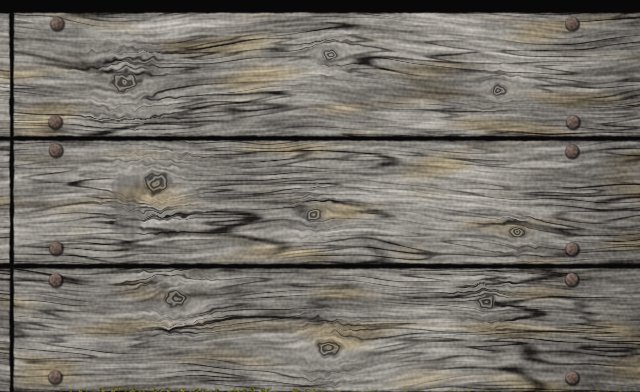
Reproduce this texture procedurally as a WebGL 2 fragment shader.

```glsl
#version 300 es
precision highp float;

uniform vec2 u_resolution;
out vec4 fragColor;

#define PITCH 0.326
#define FIRST_GAP -0.005
#define GAP_HALF 0.0055
#define JOINT_X 0.030
#define NAIL_RADIUS 0.0155
#define NAIL_MID vec2(0.801, 0.169)
#define NAIL_REACH vec2(0.659, 0.125)
#define GRAIN_LINES 64.0
#define WEATHERED vec3(0.735, 0.720, 0.690)
#define DARK_WOOD vec3(0.115, 0.105, 0.098)
#define GAP_COLOR vec3(0.035, 0.033, 0.032)
#define NAIL_COLOR vec3(0.41, 0.345, 0.315)

float hash(vec2 p) {
    p = fract(p * vec2(0.1031, 0.1137));
    p += dot(p, p.yx + 33.33);
    return fract((p.x + p.y) * p.x * 17.31);
}

vec2 gradientAt(vec2 cell) {
    float angle = 6.2832 * hash(cell + 41.0);
    return vec2(cos(angle), sin(angle));
}

float noise(vec2 p) {
    vec2 i = floor(p), f = p - i;
    vec2 u = f * f * f * (f * (f * 6.0 - 15.0) + 10.0);
    vec2 e = vec2(0.0, 1.0);
    float low = mix(dot(gradientAt(i), f), dot(gradientAt(i + e.yx), f - e.yx), u.x);
    float high = mix(dot(gradientAt(i + e.xy), f - e.xy), dot(gradientAt(i + 1.0), f - 1.0), u.x);
    return mix(low, high, u.y);
}

// Thin dark line along the zero crossings of a noise field
float crackLine(vec2 p, float width) {
    return 1.0 - smoothstep(0.0, width, abs(noise(p)));
}

// Bends the grain around the knots; returns grain height, knot mask, knot tone
vec3 bendGrain(vec2 q, float row) {
    float v = q.y + 0.045 * noise(vec2(q.x * 1.7, q.y * 4.0 + row * 7.0))
            + 0.008 * noise(vec2(q.x * 7.0, q.y * 14.0 + row * 5.0));
    float mask = 0.0, tone = 0.0;
    for (int k = 0; k < 3; k++) {
        vec2 id = vec2(float(k) + 3.0, row + 11.0);
        vec2 jitter = vec2(hash(id), hash(id + 19.0));
        vec2 center = vec2(0.38 + 0.43 * float(k) + 0.16 * (jitter.x - 0.5),
                           PITCH * (0.25 + 0.5 * jitter.y));
        float size = mix(0.010, 0.025, hash(id + 57.0));
        vec2 d = (q - center) * vec2(0.7, 1.0);
        float r = length(d) / size * (1.0 + 0.5 * noise(q * 45.0 + row));
        v -= d.y * 0.85 * exp(-0.2 * r * r);
        float core = 1.0 - smoothstep(0.8, 1.35, r);
        mask = max(mask, core);
        tone += core * (0.4 + 0.3 * sin(r * 13.0 + 5.0 * noise(q * 70.0)));
    }
    return vec3(v, mask, tone);
}

vec3 woodColor(vec2 q, float row, float seed) {
    vec3 bent = bendGrain(q, row);
    vec2 g = vec2(q.x, bent.x) + vec2(seed * 3.7, seed * 1.3);
    float broad = noise(vec2(g.x * 2.2, g.y * 9.0));
    float streak = noise(vec2(g.x * 3.0, g.y * 26.0));

    // Fibres and weather cracks
    float tone = 0.72 + 0.24 * broad + 0.22 * streak;
    tone += 0.34 * noise(vec2(g.x * 5.0, g.y * GRAIN_LINES * 1.3));
    tone += 0.26 * noise(vec2(g.x * 16.0, g.y * GRAIN_LINES * 2.4));
    tone += 0.14 * noise(q * 110.0);
    float density = smoothstep(-0.35, 0.3, noise(g * vec2(2.5, 13.0) + 8.0));
    tone -= 0.42 * density * crackLine(g * vec2(4.5, GRAIN_LINES), 0.15);
    float deep = smoothstep(0.0, 0.25, noise(g * vec2(2.0, 8.0) + 31.0));
    tone -= 0.5 * deep * crackLine(g * vec2(1.6, 19.0), 0.06);
    tone = mix(tone, bent.z, 0.8 * bent.y);

    // Scraped patch on the middle plank
    vec2 patchPos = abs(q - vec2(0.325, 0.155)) - vec2(0.037, 0.078);
    float edge = max(patchPos.x, patchPos.y) + 0.03 * noise(q * 28.0);
    float scraped = (1.0 - smoothstep(-0.006, 0.006, edge)) * step(abs(row - 1.0), 0.5);
    tone = mix(tone, 0.52 + 0.25 * noise(q * vec2(90.0, 45.0)), 0.65 * scraped);

    // Grime at the plank ends and edges
    tone -= 0.20 * smoothstep(1.25, 1.65, q.x + 0.15 * broad);
    tone -= 0.15 * (1.0 - smoothstep(0.0, 0.025, min(q.y, PITCH - q.y)));
    tone -= 0.05 * step(row, 0.5);
    vec3 color = mix(DARK_WOOD, WEATHERED, clamp(tone, 0.0, 1.1));
    float stain = smoothstep(0.05, 0.5, noise(q * vec2(4.0, 15.0) + row * 9.0));
    return color * mix(vec3(1.0), vec3(1.02, 0.96, 0.83), stain);
}

void main() {
    vec2 p = gl_FragCoord.xy / u_resolution.y;
    float px = 1.0 / u_resolution.y;
    float row = floor((p.y - FIRST_GAP) / PITCH);
    vec2 q = vec2(p.x, p.y - FIRST_GAP - row * PITCH);
    float seed = row * 5.0 + 2.0 + 23.0 * step(p.x, JOINT_X);
    vec3 color = woodColor(q, row, seed);

    // Domed nails, four on each plank
    vec2 side = sign(q - NAIL_MID);
    vec2 n = (abs(q - NAIL_MID) - NAIL_REACH) * side;
    n += 0.006 * (vec2(hash(side + row + 5.0), hash(side + row + 29.0)) - 0.5);
    float r = length(n);
    color *= 1.0 - 0.65 * (1.0 - smoothstep(NAIL_RADIUS, NAIL_RADIUS * 1.45, length(n + vec2(-0.002, 0.003))));
    float dome = 1.0 + 0.3 * dot(n, vec2(-0.5, 0.9)) / NAIL_RADIUS + 0.4 * noise(p * 130.0);
    color = mix(color, NAIL_COLOR * dome, 1.0 - smoothstep(-px, px, r - NAIL_RADIUS));

    // Ragged gaps between planks and the joint at the left
    float ragged = 0.0025 * noise(p * 22.0) + 0.0015 * noise(p * 75.0);
    float gap = min(q.y, PITCH - q.y) - GAP_HALF + ragged;
    gap = min(gap, abs(p.x - JOINT_X) - 0.0045 + ragged);
    gap = min(gap, FIRST_GAP + 3.0 * PITCH - p.y);
    color = mix(GAP_COLOR, color, smoothstep(-px, px * 1.5, gap));

    // Moss along the lower edge
    float mossTop = 0.008 + 0.022 * noise(vec2(p.x * 24.0, 3.0));
    float moss = smoothstep(0.004, -0.004, p.y - mossTop) * smoothstep(-0.1, 0.25, noise(p * 85.0));
    moss *= smoothstep(0.1, 0.2, p.x) * (1.0 - 0.7 * smoothstep(0.75, 0.9, p.x));
    color = mix(color, vec3(0.37, 0.37, 0.14) * (1.0 + noise(p * 150.0)), moss);
    fragColor = vec4(color, 1.0);
}
```
